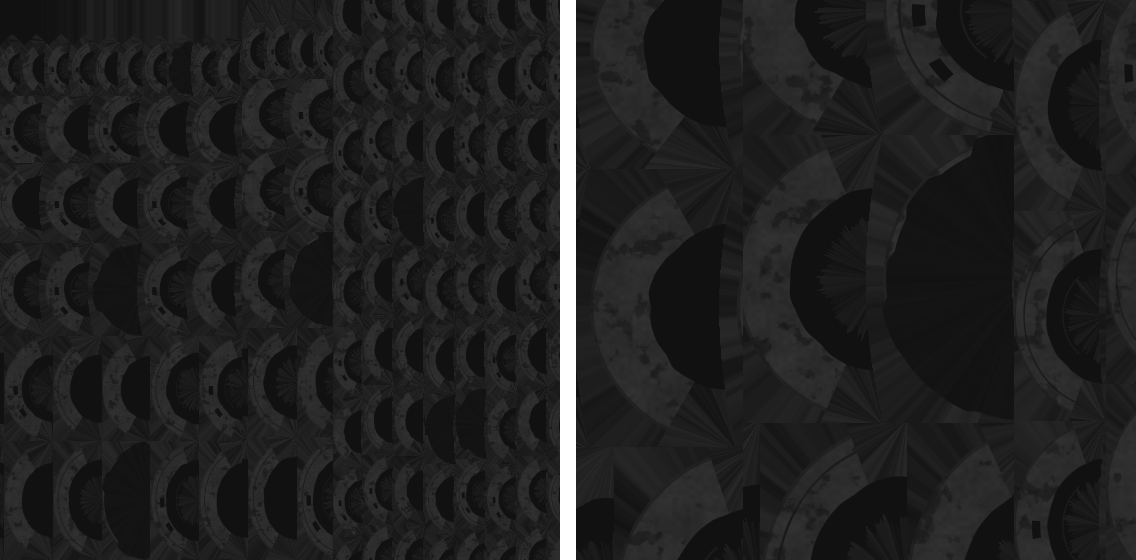
Left: the whole. Right: its middle third, enlarged.
Reproduce this pattern procedurally as a WebGL 1 fragment shader.

```glsl
precision highp float;
uniform vec2 u_resolution;

#define VOID_TONE 0.067
#define STREAK_DARK 0.076
#define STREAK_LIGHT 0.158
#define STONE_TONE 0.172
#define WIDE_PITCH 0.0872
#define NARROW_PITCH 0.055
#define NARROW_HEIGHT 0.125
#define NARROW_START 0.594
#define SHIFTED_START 0.433
#define ROW_FIRST 0.0743
#define ROW_GROWTH 0.0228
#define RING_INNER 0.63

float hash(vec2 p) {
  return fract(sin(dot(p, vec2(127.1, 311.7))) * 43758.5453);
}

float noise(vec2 p) {
  vec2 i = floor(p), f = fract(p);
  f = f * f * (3.0 - 2.0 * f);
  return mix(mix(hash(i), hash(i + vec2(1, 0)), f.x),
             mix(hash(i + vec2(0, 1)), hash(i + vec2(1, 1)), f.x), f.y);
}

float fbm(vec2 p) {
  float sum = 0.0, weight = 0.5;
  for (int i = 0; i < 4; i++) {
    sum += weight * noise(p);
    p = p * 2.1 + 7.3;
    weight *= 0.5;
  }
  return sum / 0.9375;
}

// Flat bands of random tone along one coordinate
float bands(float t, float seed) {
  float i = floor(t);
  return mix(hash(vec2(i, seed)), hash(vec2(i + 1.0, seed)), smoothstep(0.35, 0.65, fract(t)));
}

float streaks(float t, float seed) {
  return 0.6 * bands(t * 5.0, seed) + 0.4 * bands(t * 19.0, seed + 5.0);
}

// 1 where value is under limit, with a soft edge
float below(float value, float limit, float edge) {
  return 1.0 - smoothstep(limit - edge, limit + edge, value);
}

void main() {
  vec2 p = gl_FragCoord.xy / u_resolution;
  p.y = 1.0 - p.y;
  float pixel = 1.0 / u_resolution.y;

  // Rows: growing heights on the left, even heights on the right
  float x = p.x, y = p.y, pitch, height, middle, row, lag = 0.0, bulge = 0.08;
  if (p.x > NARROW_START) {
    x -= NARROW_START;
    pitch = NARROW_PITCH;
    height = NARROW_HEIGHT;
    y += 0.04 + 0.03 * hash(vec2(floor(x / pitch), 3.0));
    row = floor(y / height);
    middle = (row + 0.5) * height;
    row += 10.0;
  } else {
    if (p.x > SHIFTED_START) y = mix(y, 1.0, 0.035);
    float b = ROW_FIRST - 0.5 * ROW_GROWTH;
    row = floor((sqrt(b * b + 2.0 * ROW_GROWTH * y) - b) / ROW_GROWTH);
    row = clamp(row, 1.0, 6.0);
    height = ROW_FIRST + ROW_GROWTH * row;
    middle = row * (b + 0.5 * ROW_GROWTH * row) + 0.5 * height;
    pitch = row < 1.5 ? 0.5 * WIDE_PITCH : WIDE_PITCH;
    bool tall = row > 4.5;
    lag = tall ? 0.08 : -0.08;
    bulge = tall ? 0.0 : 0.12;
  }

  // Cell coordinates, with the ring centre on the right side
  float v = 2.0 * (y - middle) / height;
  float along = x / pitch - lag;
  float column = floor(along + bulge * (1.0 - v * v));
  vec2 q = vec2(along - column - 1.0, v * min(1.0, height / (1.7 * pitch)));
  vec2 id = vec2(column, row);
  float seed = 97.0 * hash(id + 0.5);
  float kind = hash(id + 21.3), variant = hash(id + 47.9);
  float r = length(q), angle = atan(q.y, -q.x + 0.0001);
  float edge = 0.7 * pixel / pitch;

  // Radial streaks outside, fans from the corners past the ring ends
  float ringEnd = 0.95 + 0.35 * variant;
  float fan = atan(q.x, 1.02 - abs(v));
  float pastEnd = 1.0 - below(abs(angle), ringEnd, edge);
  float streak = mix(streaks(angle * 1.5, seed), streaks(fan * 1.3, seed + sign(v)), pastEnd);
  float tone = mix(STREAK_DARK, STREAK_LIGHT, streak) + 0.015 * (kind - 0.5);

  // Weathered stone ring with pits, rim line and slots
  float blotch = fbm(p * 65.0), grain = noise(p * 380.0);
  float stone = STONE_TONE + 0.05 * (blotch - 0.5) + 0.025 * (grain - 0.5);
  stone -= 0.05 * smoothstep(0.58, 0.72, fbm(p * 110.0 + 31.0));
  float rim = below(abs(r - 0.89), 0.008, edge) * step(0.5, kind);
  stone = mix(stone, 0.085, rim * (0.5 + 0.5 * blotch));
  float slot = below(abs(r - 0.76), 0.045, edge) * below(abs(abs(angle - 0.35) - 0.3), 0.11, edge);
  stone = mix(stone, VOID_TONE, slot * step(0.68, variant));
  float outline = below(abs(r - 0.99), 0.012, edge);
  stone = mix(stone, 0.10, outline * 0.6);
  tone = mix(tone, stone, below(r, 1.0, edge) * (1.0 - pastEnd));

  // Black crescent and its faintly streaked core
  float inner = RING_INNER + 0.1 * (kind - 0.4) + 0.03 * (noise(vec2(angle * 5.0, seed)) - 0.5);
  tone = mix(tone, VOID_TONE, below(r, inner, edge));
  float spoke = streaks(angle * 2.0, seed + 11.0);
  float core = below(r, 0.34 + 0.14 * spoke, edge) * step(0.4, variant);
  tone = mix(tone, 0.068 + 0.055 * spoke, core);
  float coreLine = below(abs(r - 0.47), 0.008, edge) * below(abs(angle), 0.9, edge);
  tone = mix(tone, 0.12, 0.7 * coreLine * step(0.65, variant));

  // A few cells are almost empty
  float hollow = below(r + 0.12 * bands(angle * 3.0, seed), 1.05, edge) * step(0.94, kind);
  tone = mix(tone, VOID_TONE + 0.015 * spoke, hollow);

  // Upright streaks along the upper left border, ending in points
  float points = ROW_FIRST + 0.04 * (abs(fract(p.x / (0.5 * WIDE_PITCH)) - 0.5) - 0.35);
  float strip = below(p.y, points, pixel) * step(p.x, SHIFTED_START);
  float curtain = mix(VOID_TONE, STREAK_LIGHT, streaks(p.x * 9.0, 4.0));
  curtain = mix(VOID_TONE, curtain, smoothstep(0.06, 0.18, p.x));
  tone = mix(tone, curtain, strip);

  gl_FragColor = vec4(vec3(tone), 1.0);
}
```
